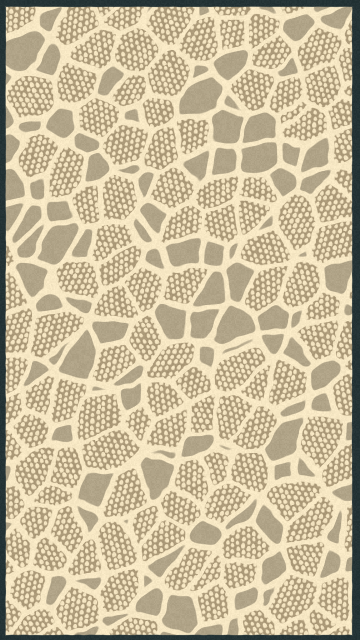
Give the GLSL for this pattern, as a Shadertoy shader.

```glsl
// Terrazzo of pebbled and plain stones on cream ground, inside a thin dark frame.

float hash1(vec2 p) {
    vec3 q = fract(p.xyx * vec3(0.1031, 0.1030, 0.0973));
    q += dot(q, q.yzx + 33.33);
    return fract((q.x + q.y) * q.z);
}

vec2 hash2(vec2 p) {
    return vec2(hash1(p + 17.3), hash1(p + 71.9));
}

float valueNoise(vec2 p) {
    vec2 i = floor(p), f = fract(p);
    f = f * f * (3.0 - 2.0 * f);
    return mix(mix(hash1(i), hash1(i + vec2(1, 0)), f.x),
               mix(hash1(i + vec2(0, 1)), hash1(i + vec2(1, 1)), f.x), f.y);
}

bool isPebbled(vec2 id) {
    return hash1(id + 5.7) < 0.52;
}

vec2 stoneSite(vec2 id) {
    return id + 0.5 + 0.82 * (hash2(id) - 0.5);
}

// Pebbled stones weigh more, so they push the plain ones into chips.
float stoneWeight(vec2 id) {
    float h = hash1(id + 41.2);
    return isPebbled(id) ? 0.42 + 0.26 * h : 0.46 * h;
}

// Weighted Voronoi: returns the rounded distance to the stone border.
float stoneBorder(vec2 q, out vec2 stoneId) {
    vec2 base = floor(q);
    float nearest = 1e3;
    for (int y = -2; y <= 2; y++)
    for (int x = -2; x <= 2; x++) {
        vec2 id = base + vec2(x, y);
        vec2 v = stoneSite(id) - q;
        float d = dot(v, v) - stoneWeight(id);
        if (d < nearest) { nearest = d; stoneId = id; }
    }
    vec2 site = stoneSite(stoneId);
    float sum = 0.0;
    for (int y = -3; y <= 3; y++)
    for (int x = -3; x <= 3; x++) {
        vec2 id = base + vec2(x, y);
        if (id == stoneId) continue;
        vec2 other = stoneSite(id), v = other - q;
        float d = (dot(v, v) - stoneWeight(id) - nearest) / (2.0 * distance(other, site));
        sum += exp(-24.0 * d);
    }
    return -log(sum) / 24.0;
}

// Staggered rows of teardrop pips; negative inside a pip.
float pipDistance(vec2 p, vec2 stoneId) {
    float a = 0.9 * (hash1(stoneId + 9.1) - 0.5);
    p = mat2(cos(a), sin(a), -sin(a), cos(a)) * p;
    p += 0.003 * (vec2(valueNoise(p * 35.0), valueNoise(p * 35.0 + 50.0)) - 0.5);
    vec2 pitch = vec2(0.0148, 0.0168);
    vec2 g = p / pitch;
    g.y += 0.5 * mod(floor(g.x), 2.0);
    vec2 id = floor(g) + 31.0 * stoneId;
    vec2 v = (fract(g) - 0.5) * pitch - 0.003 * (hash2(id) - 0.5);
    v.x *= 1.0 + 35.0 * v.y;
    vec2 radius = vec2(0.0053, 0.0067) * (0.84 + 0.28 * hash1(id + 3.0));
    return (length(v / radius) - 1.0) * radius.x;
}

void mainImage(out vec4 fragColor, in vec2 fragCoord) {
    vec2 p = fragCoord / iResolution.x;
    float height = iResolution.y / iResolution.x;
    float aa = 0.75 / iResolution.x;

    vec3 cream = vec3(0.97, 0.91, 0.77);
    vec3 ink = vec3(0.67, 0.60, 0.47);
    vec3 plainGrey = vec3(0.69, 0.64, 0.53);
    vec3 frameTeal = vec3(0.14, 0.20, 0.21);

    // Stones, wobbled slightly and stretched along the rising diagonal
    float scale = 11.5;
    vec2 wobble = vec2(valueNoise(p * 38.0), valueNoise(p * 38.0 + 90.0)) - 0.5;
    vec2 q = mat2(1.0, -0.1, -0.1, 1.0) * (p + 0.009 * wobble) * scale + 40.0;
    vec2 stoneId;
    float border = stoneBorder(q, stoneId) / scale;
    bool pebbled = isPebbled(stoneId);
    float inset = 0.0055 + (pebbled ? 0.002 : 0.005) * hash1(stoneId + 23.0);
    float stone = smoothstep(-aa, aa, border - inset);

    // Stone fill: pips on ink, or plain grey
    vec3 fill = plainGrey;
    if (pebbled) {
        float pip = 1.0 - smoothstep(-aa, aa, pipDistance(p, stoneId));
        fill = mix(ink, cream, 0.96 * pip);
    }
    vec3 color = mix(cream, fill, stone);

    // Fine weave and print grain
    vec2 thread = floor(p * 288.0);
    color += 0.035 * (hash1(thread) - 0.5) + 0.02 * (valueNoise(p * 90.0) - 0.5);

    // Frame
    vec2 low = p - vec2(0.016, 0.014);
    vec2 high = vec2(0.978, height - 0.019) - p;
    float inside = min(min(low.x, low.y), min(high.x, high.y));
    inside += 0.0015 * (valueNoise(p * 60.0) - 0.5);
    vec3 frame = frameTeal + 0.03 * (hash1(thread + 7.0) - 0.5);
    color = mix(frame, color, smoothstep(-aa, aa, inside));

    fragColor = vec4(color, 1.0);
}
```
